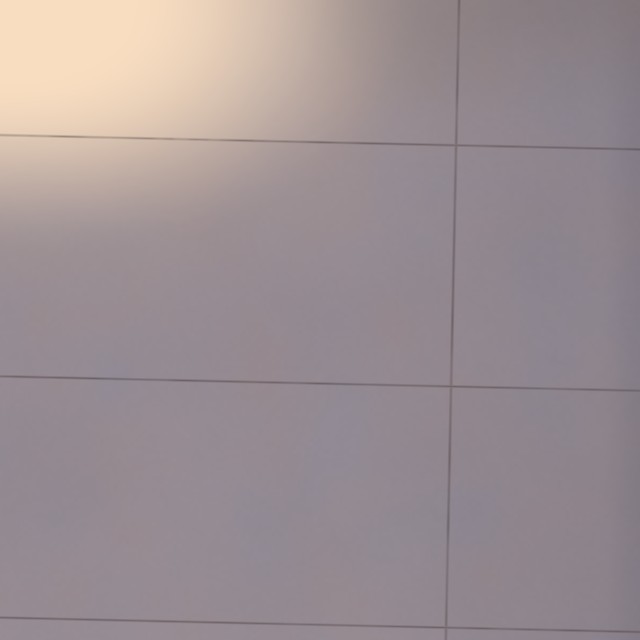
Write a Shadertoy shader that draws this texture.

```glsl
// Large wall panels with thin, slightly tilted joints, lit by a warm lamp
// from the top left. Joints come from a sheared grid; the glow is a soft
// rounded box, and value noise adds cloudy stains and uneven joint wear.

const vec2  PANEL_SIZE   = vec2(0.750, 0.377);   // spacing of the joints
const vec2  GRID_ORIGIN  = vec2(0.6966, 0.0350); // a joint crossing
const vec2  GRID_SHEAR   = vec2(0.0208, -0.0225);
const vec2  JOINT_WIDTH  = vec2(0.0036, 0.0027); // upright, level
const float JOINT_SOFT   = 0.0014;
const vec2  JOINT_DEPTH  = vec2(0.42, 0.56);
const vec2  GLOW_RADIUS  = vec2(0.435, 0.268);
const vec2  GLOW_FADE    = vec2(0.45, 1.58);
const float GLOW_POWER   = 2.3;                  // 2 is an ellipse
const float TAIL_AMOUNT  = 0.26;                 // wide faint spill of light
const float COURSE_STEP  = 0.06;                 // light lost below a joint
const float STAIN_AMOUNT = 0.024;
const float TINT_AMOUNT  = 0.022;
const float GRAIN_AMOUNT = 0.006;

const vec3 PANEL_COLOR = vec3(0.582, 0.543, 0.573);
const vec3 SHADE_COLOR = vec3(0.490, 0.462, 0.502);
const vec3 DUSK_COLOR  = vec3(0.500, 0.455, 0.455);
const vec3 GLOW_COLOR  = vec3(0.972, 0.866, 0.755);
const vec3 TAIL_COLOR  = vec3(0.830, 0.710, 0.620);
const vec3 JOINT_COLOR = vec3(0.385, 0.335, 0.345);
const vec3 CHIP_COLOR  = vec3(0.800, 0.720, 0.660);

float hash(vec2 p) {
    vec3 q = fract(p.xyx * 0.1031);
    q += dot(q, q.yzx + 33.33);
    return fract((q.x + q.y) * q.z);
}

float noise(vec2 p) {
    vec2 i = floor(p), f = fract(p);
    f = f * f * (3.0 - 2.0 * f);
    return mix(mix(hash(i), hash(i + vec2(1, 0)), f.x),
               mix(hash(i + vec2(0, 1)), hash(i + vec2(1, 1)), f.x), f.y);
}

float fbm(vec2 p) {
    float sum = 0.0, amp = 0.5;
    for (int i = 0; i < 4; i++) {
        sum += amp * noise(p);
        p = p * 2.03 + 17.1;
        amp *= 0.5;
    }
    return sum / 0.9375;
}

// Distance from the lamp, stepping up a little in each lower course.
float lampDistance(vec2 uv, float course) {
    vec2 q = pow(abs(vec2(uv.x, 1.0 - uv.y) / GLOW_RADIUS), vec2(GLOW_POWER));
    return pow(q.x + q.y, 1.0 / GLOW_POWER) + COURSE_STEP * max(2.0 - course, 0.0);
}

// Panel face: shading toward the right and the top, stains, fine grain.
vec3 panelFace(vec2 uv, vec2 cell) {
    float shade = 0.36 * smoothstep(0.50, 0.92, uv.x)
                + 0.40 * smoothstep(0.93, 1.01, uv.x);
    float dusk = 0.50 * smoothstep(0.42, 0.56, uv.x) * smoothstep(0.78, 1.0, uv.y);
    vec3 color = mix(PANEL_COLOR, SHADE_COLOR, shade);
    color = mix(color, DUSK_COLOR, dusk);
    float stain = fbm(uv * 5.0 + 3.7) - 0.5;
    float tint = fbm(uv * 9.0 + 41.3) - 0.5;
    color += STAIN_AMOUNT * stain + TINT_AMOUNT * tint * vec3(1.2, 0.0, -1.2);
    color += GRAIN_AMOUNT * (noise(uv * 150.0) - 0.5);
    return color + 0.005 * (hash(cell + 9.0) - 0.5);
}

void mainImage(out vec4 fragColor, in vec2 fragCoord) {
    vec2 uv = fragCoord / iResolution.xy;
    float pixel = 1.0 / min(iResolution.x, iResolution.y);

    // Sheared panel grid and signed distance to the nearest joint
    vec2 grid = (uv - GRID_ORIGIN - GRID_SHEAR * uv.yx) / PANEL_SIZE;
    vec2 cell = floor(grid);
    vec2 offset = (fract(grid + 0.5) - 0.5) * PANEL_SIZE;

    // Panel under the lamp: wide warm spill, then the bright core
    float lamp = lampDistance(uv, cell.y);
    float glow = 1.0 - smoothstep(GLOW_FADE.x, GLOW_FADE.y, lamp);
    float tail = 1.0 - smoothstep(0.8, 2.2, lamp);
    vec3 color = mix(panelFace(uv, cell), TAIL_COLOR, TAIL_AMOUNT * tail);
    color = mix(color, GLOW_COLOR, glow);

    // Joints, with uneven depth along their length
    vec2 soft = vec2(JOINT_SOFT + 0.4 * pixel);
    vec2 joint = 1.0 - smoothstep(0.5 * JOINT_WIDTH - soft,
                                  0.5 * JOINT_WIDTH + soft, abs(offset));
    vec2 wear = vec2(noise(vec2(uv.y * 28.0, 5.0)),
                     noise(vec2(uv.x * 28.0, floor(grid.y + 0.5) + 7.0)));
    joint *= JOINT_DEPTH + 0.3 * wear;
    vec3 jointColor = mix(JOINT_COLOR, GLOW_COLOR * 0.66, 0.8 * glow);
    color = mix(color, jointColor, max(joint.x, joint.y));

    // Pale chips along the lit level joint
    float chip = smoothstep(0.62, 0.85, noise(vec2(uv.x * 60.0, 2.0)));
    color = mix(color, CHIP_COLOR, 0.6 * chip * joint.y * smoothstep(0.1, 0.5, glow));

    fragColor = vec4(clamp(color, 0.0, 1.0), 1.0);
}
```
